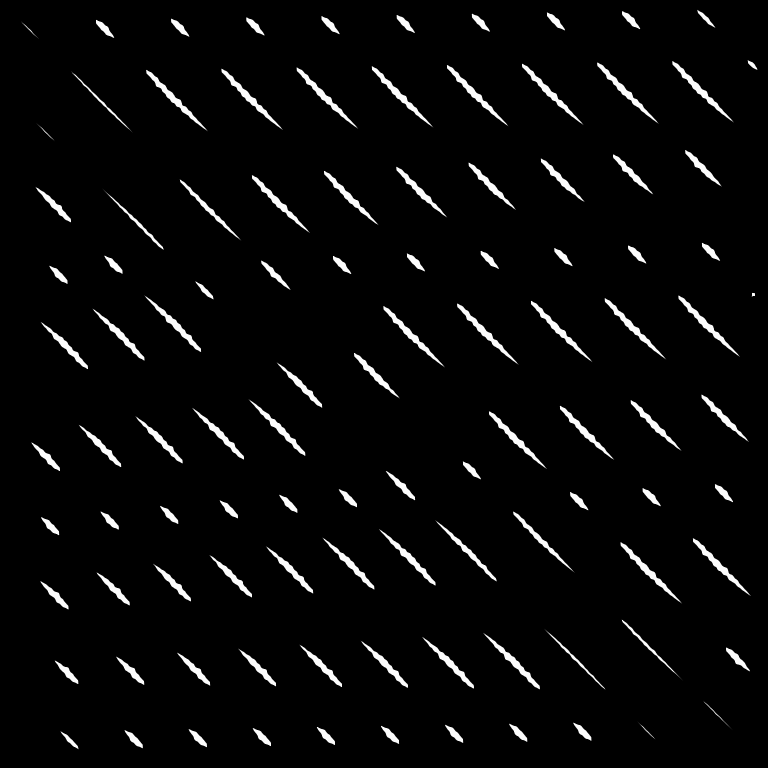
This pattern is drawn by a WebGL 2 fragment shader. Its source:

```glsl
#version 300 es
precision highp float;
// White brush dashes on black, along diagonals that mirror about the centre by a half turn.

uniform vec2 u_resolution;
out vec4 fragColor;

const float SHEET = 768.0;      // design units across the canvas
const float SLOPE = 0.996;      // fall of each diagonal per unit across
const float PI = 3.14159265;
const float LAST_LINE = 9.0;
const float HALF_SHORT = 9.3;   // half lengths, measured across
const float HALF_LONG = 31.0;
const float BRUSH = 3.0;        // half width of a full stroke
const float LEAD = 20.0;        // room before the first dash of a period
const vec3 INK = vec3(0.99);
const vec3 PAPER = vec3(0.0);

float hash(vec2 q) {
    return fract(sin(dot(q, vec2(127.1, 311.7))) * 43758.5);
}

// One-dimensional gradient noise, with a seed per edge
float gradientNoise(float x, float seed) {
    float i = floor(x), f = x - i;
    float a = (hash(vec2(i, seed)) * 2.0 - 1.0) * f;
    float b = (hash(vec2(i + 1.0, seed)) * 2.0 - 1.0) * (f - 1.0);
    return 2.0 * mix(a, b, f * f * (3.0 - 2.0 * f));
}

// Centre and half length of a dash; lengths shrink away from the middle line
vec2 dashShape(int index, float line, bool upper) {
    float shrunk = HALF_LONG - line * (upper ? 1.78 : 2.37);
    if (index == 0) return vec2(0.0, HALF_SHORT);
    if (index == 1) return upper ? vec2(72.0, HALF_LONG) : vec2(71.5 - 0.55 * line, shrunk);
    if (index == 2) return vec2(180.5 - line * (upper ? 4.7 : 5.3), shrunk);
    return index == 3 ? vec2(246.0, 15.0) : vec2(347.0, 23.0);
}

// Coverage of one stroke: blunt ragged head, pointed tail, slight bow
float stroke(float along, float across, float span, float width, float pixel) {
    float s = along / span;
    if (s <= 0.0 || s >= 1.0) return 0.0;
    float head = smoothstep(-0.4, 2.5, along) * mix(0.65, 1.0, smoothstep(0.0, 0.4, s));
    float tail = pow(min(1.0, (1.0 - s) * 2.4), 0.8);
    float bow = -1.2 * 4.0 * s * (1.0 - s) * span / (2.0 * HALF_LONG);
    float v = across - bow * width / BRUSH;
    float rough = gradientNoise(along / 3.8, v > 0.0 ? 3.0 : 8.0) * mix(0.75, 0.3, s);
    float w = width * head * tail * (1.0 + rough);
    return clamp((w - abs(v)) / pixel + 0.5, 0.0, 1.0) * min(1.0, 2.0 * w / pixel);
}

// Coverage of the dashes on the diagonal nearest to p
float dashedLines(vec2 p, bool upper, float pixel) {
    // Line spacing and first dash
    float first = upper ? 0.0 : 84.2;
    float spacing = upper ? 76.4 : 65.2;
    float line = clamp(floor((p.x - p.y - first) / spacing + 0.5), 0.0, LAST_LINE);
    vec2 start = upper ? vec2(30.0 + 75.15 * line, 30.2 - 1.25 * line)
                       : vec2(121.6 + 64.1 * line, 37.4 - 1.07 * line);
    vec2 d = p - start;
    float across = (d.x * SLOPE - d.y) / length(vec2(1.0, SLOPE));
    float along = d.x + across * 0.5 * sqrt(2.0) * -1.0;
    float lineEnd = (upper ? 749.5 + 0.9 * line : 732.0 + line) - start.x;
    if (along < -LEAD || abs(across) > 8.0) return 0.0;

    // The innermost line has a longer rhythm and thins at both ends
    bool inner = line < 0.5;
    float period = inner ? 442.0 : (upper ? 238.5 - 1.4 * line : 239.0 - 4.55 * line);
    float width = BRUSH;
    if (inner) width *= max(0.15, sin(PI * clamp((along + 10.0) / (lineEnd + 10.0), 0.0, 1.0)));
    if (line > LAST_LINE - 0.5) width *= 0.65;

    float cell = floor((along + LEAD) / period) * period;
    int count = inner ? 5 : 3;
    float ink = 0.0;
    for (int i = 0; i < count; i++) {
        vec2 dash = dashShape(i, line, upper);
        float from = cell + dash.x - dash.y;
        float to = min(cell + dash.x + dash.y, lineEnd);
        if (to > from) ink = max(ink, stroke(along - from, across, to - from, width, pixel));
    }
    return ink;
}

void main() {
    float pixel = SHEET / u_resolution.y;
    vec2 p = gl_FragCoord.xy * pixel;
    p.y = SHEET - p.y;

    // The lower half is drawn in a frame turned by half a turn
    bool upper = p.x - p.y > -42.0;
    if (!upper) p = SHEET - p;
    fragColor = vec4(mix(PAPER, INK, dashedLines(p, upper, pixel)), 1.0);
}
```
